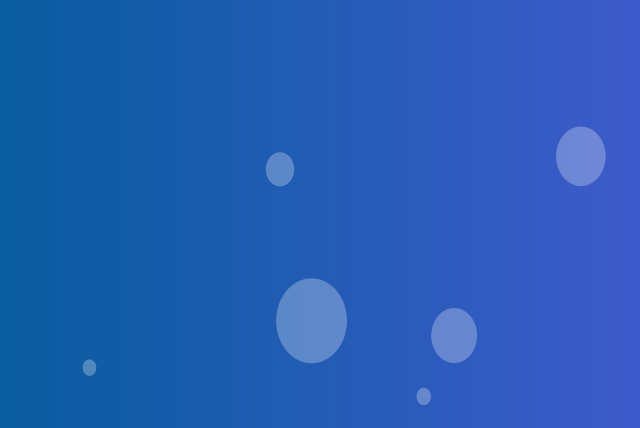
Reproduce this background procedurally as a Shadertoy shader.

```glsl
// Pale translucent oval bubbles over a horizontal blue to violet gradient.
#define LEFT_COLOR vec3(0.034, 0.362, 0.625)
#define RIGHT_COLOR vec3(0.242, 0.356, 0.795)
#define BUBBLE_COLOR vec3(1.0)
#define BUBBLE_OPACITY 0.27
#define BUBBLE_STRETCH 1.2
#define BUBBLE_COUNT 6

// Center as a fraction of the canvas, then half width as a fraction of its width.
const vec3 BUBBLES[BUBBLE_COUNT] = vec3[](
    vec3(0.4375, 0.6045, 0.0222),
    vec3(0.9076, 0.6348, 0.0387),
    vec3(0.4868, 0.2505, 0.0553),
    vec3(0.7096, 0.2160, 0.0358),
    vec3(0.6621, 0.0737, 0.0113),
    vec3(0.1398, 0.1411, 0.0107)
);

// Smooth coverage of an upright oval, in units of the canvas width.
float ovalCoverage(vec2 offset, float radius, float pixel) {
    offset.y /= BUBBLE_STRETCH;
    float edgeDistance = length(offset) - radius;
    return 1.0 - smoothstep(-0.6 * pixel, 0.6 * pixel, edgeDistance);
}

void mainImage(out vec4 fragColor, in vec2 fragCoord) {
    vec2 uv = fragCoord / iResolution.xy;
    vec2 toWidthUnits = vec2(1.0, iResolution.y / iResolution.x);
    float pixel = 1.0 / iResolution.x;

    // Background gradient
    vec3 color = mix(LEFT_COLOR, RIGHT_COLOR, uv.x);

    // Translucent bubbles
    for (int i = 0; i < BUBBLE_COUNT; i++) {
        vec2 offset = (uv - BUBBLES[i].xy) * toWidthUnits;
        float coverage = ovalCoverage(offset, BUBBLES[i].z, pixel);
        color = mix(color, BUBBLE_COLOR, BUBBLE_OPACITY * coverage);
    }

    fragColor = vec4(color, 1.0);
}
```
